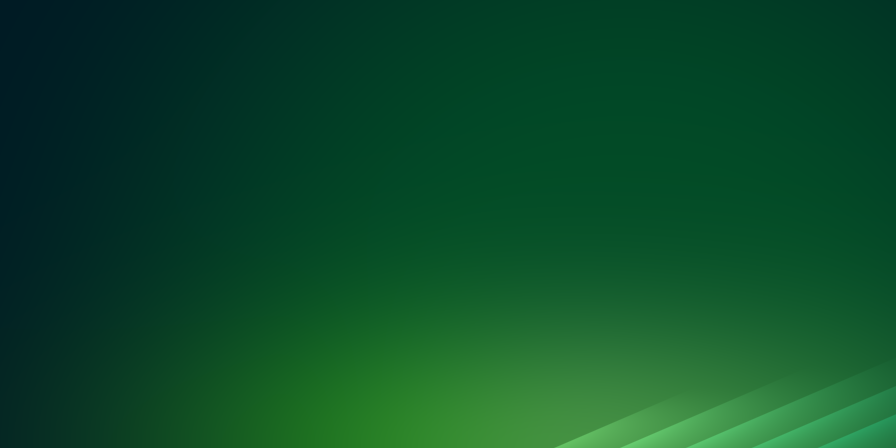
Write a Shadertoy shader that draws this background.

```glsl
// Dark green gradient with a low warm glow and slanted light streaks at lower right.

const vec3 NAVY   = vec3(0.0, 0.105, 0.14);
const vec3 FOREST = vec3(0.005, 0.29, 0.148);
const vec3 LEAF   = vec3(0.17, 0.28, -0.03);
const vec3 SAGE   = vec3(0.27, 0.28, 0.12);
const vec3 MINT   = vec3(0.13, 0.20, 0.14);
const vec3 JADE   = vec3(0.01, 0.14, 0.12);
const int STREAKS = 5;

// Wide radial falloff from forest green to navy
vec3 backdrop(vec2 p, vec2 center) {
    return mix(FOREST, NAVY, smoothstep(0.4, 1.65, length(p - center)));
}

// Elliptical bell curve
float glow(vec2 p, vec2 center, vec2 size) {
    vec2 q = (p - center) / size;
    return exp(-dot(q, q));
}

// Band with a crisp upper-left edge, fading sideways and upward
float streak(float across, float height, float reach, float blur) {
    float edge = smoothstep(-blur, blur, across);
    float tail = exp(-max(across, 0.0) / 0.13);
    return edge * tail * (1.0 - smoothstep(0.0, reach, height));
}

// Sum of evenly spaced streaks, cooler toward the right
vec3 streaks(vec2 p, float slope, float blur) {
    vec3 light = vec3(0.0);
    float slant = p.x - p.y / slope;
    for (int i = 0; i < STREAKS; i++) {
        float n = float(i);
        float start = 1.237 + 0.147 * n;
        vec3 tint = mix(MINT, JADE, n / float(STREAKS - 1));
        light += tint * streak(slant - start, p.y, 0.14 + 0.05 * n, blur);
    }
    return light;
}

void mainImage(out vec4 fragColor, in vec2 fragCoord) {
    // Height runs 0 to 1, width 0 to 2
    vec2 p = fragCoord / iResolution.y;

    vec3 color = backdrop(p, vec2(1.4, 0.2));
    vec3 warmth = mix(LEAF, SAGE, smoothstep(0.6, 1.4, p.x));
    color += warmth * glow(p, vec2(1.24, 0.0), vec2(0.84, 0.31));
    color += streaks(p, 0.43, 2.0 / iResolution.y);

    fragColor = vec4(clamp(color, 0.0, 1.0), 1.0);
}
```
